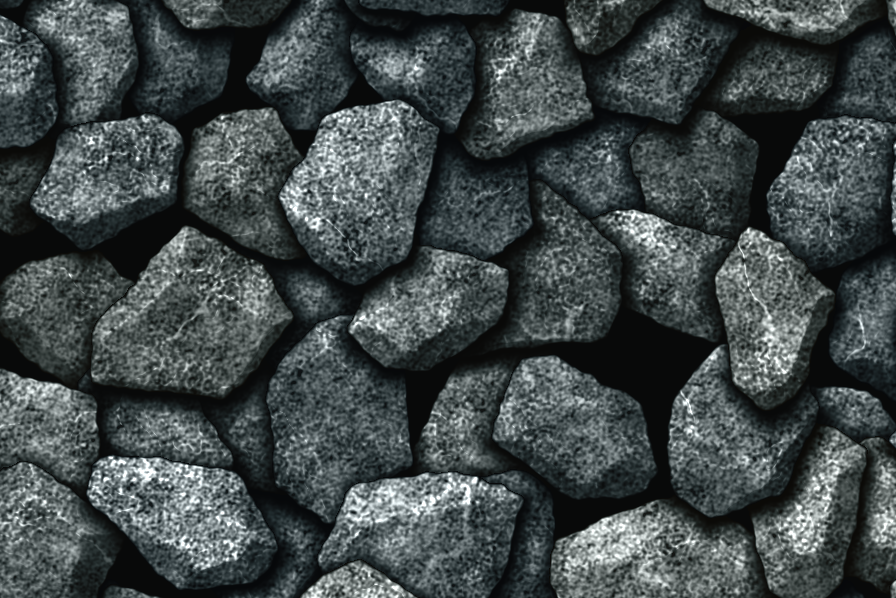
Give the GLSL for this texture, as a WebGL 1 fragment shader.

```glsl
precision highp float;
// A heap of broken dark basalt: faceted stones scattered on a jittered grid,
// stacked by a random level, each shading the ones beneath it. Gradient noise
// gives the grain, pale veins and worn edges.
uniform vec2 u_resolution;

const float CELL = 0.2;
const float FAR = 1.0;

vec2 hash2(vec2 p) {
  vec3 a = fract(p.xyx * vec3(0.1031, 0.1030, 0.0973));
  a += dot(a, a.yzx + 33.33);
  return fract((a.xx + a.yz) * a.zy);
}

float cornerSlope(vec2 cell, vec2 offset) {
  float angle = 6.2832 * hash2(cell).x;
  return dot(vec2(cos(angle), sin(angle)), offset);
}

float noise(vec2 p) {
  vec2 i = floor(p), f = p - i;
  vec2 u = f * f * f * (f * (f * 6.0 - 15.0) + 10.0);
  vec2 e = vec2(1.0, 0.0);
  return mix(mix(cornerSlope(i, f), cornerSlope(i + e, f - e), u.x),
             mix(cornerSlope(i + e.yx, f - e.yx), cornerSlope(i + 1.0, f - 1.0), u.x), u.y);
}

float grain(vec2 p) {
  float sum = 0.0, amp = 0.5;
  p *= 9.0;
  for (int i = 0; i < 5; i++) {
    sum += amp * noise(p);
    p = mat2(1.7, 1.2, -1.2, 1.7) * p + 5.3;
    amp *= 0.88;
  }
  return sum;
}

vec2 stoneCentre(vec2 id) {
  return CELL * (id + 0.5 + vec2(0.5 * mod(id.y, 2.0), 0.0) + 0.5 * (hash2(id) - 0.5));
}

float stoneLevel(vec2 id) { return hash2(id + 51.0).x; }

// Polyhedral stone: xy = surface tilt, z = nearness to a ridge, w = outline distance.
vec4 stone(vec2 q, vec2 id) {
  if (dot(q, q) > 0.12) return vec4(0.0, 0.0, 0.0, FAR);
  vec2 look = hash2(id + 17.0);
  float turn = 6.2832 * look.x;
  float size = mix(0.112, 0.155, look.y);
  // The top face comes first, then seven flanks blended by a soft minimum.
  vec2 topTilt = 0.7 * (hash2(id + 29.0) - 0.5);
  float weight = exp(-280.0 * (0.055 - dot(q, topTilt)));
  float total = weight, strongest = weight, outline = 0.0;
  vec2 tilt = topTilt * weight;
  for (int k = 0; k < 7; k++) {
    vec2 r = hash2(id * 7.0 + float(k) * 13.7);
    float angle = turn + (float(k) + 0.75 * r.x) * 0.8976;
    vec2 side = vec2(cos(angle), sin(angle));
    float reach = size * (0.82 + 0.3 * r.y) * (1.0 + 0.22 * cos(2.0 * (angle - turn)));
    float d = dot(q, side) - reach;
    float steep = mix(0.6, 2.6, fract(r.x * 9.0 + r.y * 5.0));
    weight = exp(min(280.0 * d * steep, 60.0));
    total += weight;
    strongest = max(strongest, weight);
    tilt += weight * side * steep;
    outline += exp(min(200.0 * d, 60.0));
  }
  return vec4(tilt / total, 1.0 - strongest / total, log(outline + 1e-20) / 200.0);
}

// Grey value of the rock face, before shadows.
float rockFace(vec2 p, vec2 id, vec4 s) {
  vec2 r = hash2(id + 83.0);
  float a = 6.2832 * r.x;
  vec2 q = mat2(cos(a), sin(a), -sin(a), cos(a)) * p + 20.0 * r;
  float g = grain(q);
  float relief = grain(p + 20.0 * r) - grain(p + 20.0 * r + vec2(-0.002, 0.004));
  float speck = noise(q * 135.0);
  float patches = smoothstep(-0.1, 0.35, noise(q * 8.0 + 31.0));

  // Thin wandering veins and a mesh of fine scratches.
  vec2 bent = q + 0.035 * vec2(noise(q * 16.0), noise(q * 16.0 + 40.0))
                + 0.008 * vec2(noise(q * 60.0), noise(q * 60.0 + 40.0));
  float veinWidth = mix(0.035, 0.08, step(0.8, r.y));
  float vein = 1.0 - smoothstep(0.0, veinWidth, abs(noise(bent * vec2(4.0, 8.0))));
  vein *= smoothstep(-0.15, 0.25, noise(q * 7.0 + 11.0) + 0.5 * speck);
  float scratch = 1.0 - smoothstep(0.0, 0.1, abs(noise(bent * vec2(17.0, 32.0) + 7.0)));
  scratch *= mix(0.25, 1.0, patches) * smoothstep(-0.3, 0.35, speck);

  vec3 normal = normalize(vec3(s.xy, 1.0));
  float light = 0.3 + 0.9 * max(dot(normal, vec3(-0.3, 0.6, 0.75)), 0.0);
  float albedo = 0.40 + 0.14 * (r.y - 0.5);
  albedo *= 1.0 + 1.25 * g + 1.1 * relief + 0.85 * speck;
  albedo += 0.36 * vein + 0.27 * scratch + 0.25 * patches * max(speck + g, 0.0);
  albedo += 0.32 * s.z * smoothstep(-0.25, 0.35, g + speck);
  return max(albedo, 0.05) * light;
}

void main() {
  vec2 p = gl_FragCoord.xy / u_resolution.y;
  vec2 rough = p + 0.010 * vec2(noise(p * 13.0), noise(p * 13.0 + 9.0))
                 + 0.005 * vec2(noise(p * 47.0), noise(p * 47.0 + 9.0));
  vec2 home = floor(p / CELL);

  // Topmost stone covering this point.
  float level = -1.0;
  vec2 topId = home;
  vec4 top = vec4(0.0, 0.0, 0.0, FAR);
  for (int j = -2; j <= 2; j++) for (int i = -2; i <= 2; i++) {
    vec2 id = home + vec2(float(i), float(j));
    vec4 s = stone(rough - stoneCentre(id), id);
    if (s.w < 0.0 && stoneLevel(id) > level) {
      level = stoneLevel(id);
      topId = id;
      top = s;
    }
  }

  // Shadow cast downward by every stone lying above it.
  float open = 1.0;
  for (int j = -2; j <= 2; j++) for (int i = -2; i <= 2; i++) {
    vec2 id = home + vec2(float(i), float(j));
    if (stoneLevel(id) > level) {
      float d = stone(rough + vec2(-0.004, 0.011) - stoneCentre(id), id).w;
      open *= smoothstep(-0.006, 0.040, d);
    }
  }

  float value = 0.035;
  if (level >= 0.0) {
    float rim = smoothstep(0.0, 0.005, -top.w);
    value += rockFace(p, topId, top) * open * rim * mix(0.75, 1.05, level);
  }
  vec3 coolTint = vec3(-0.04, 0.0, 0.004) * smoothstep(0.0, 0.2, value);
  vec3 warmth = vec3(0.02, 0.008, -0.012) * (hash2(topId + 5.0).x - 0.4) * step(0.0, level);
  gl_FragColor = vec4(clamp(value + coolTint + warmth, 0.0, 1.0), 1.0);
}
```
